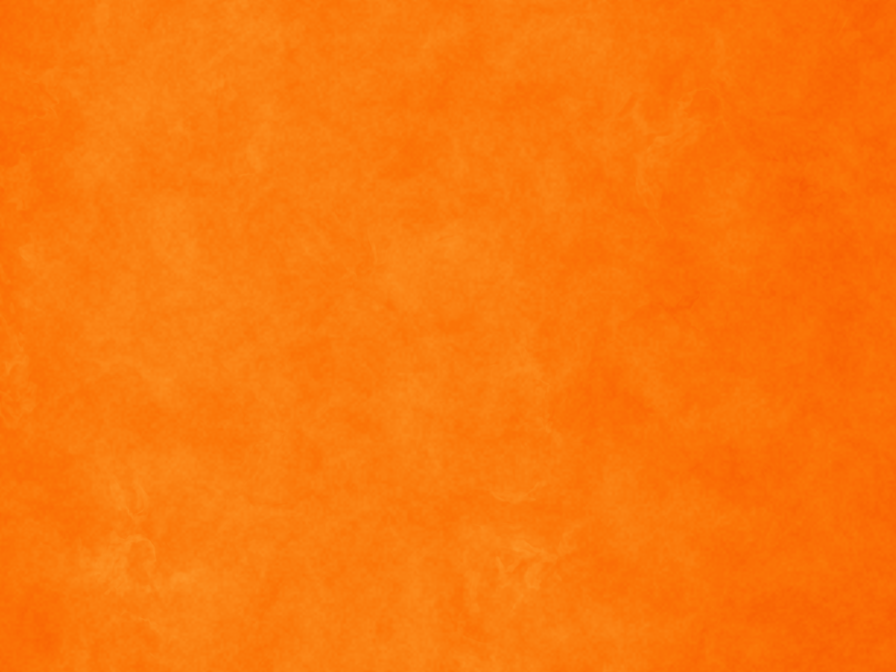
Write a WebGL 1 fragment shader that draws this texture.

```glsl
precision highp float;
// Marbled orange sheet: a smooth glow that falls off to red at the sides,
// warped fractal noise for the mottling, thin curled wisps and veins,
// and a fine paper grain. One tone value is mapped through a colour ramp.
uniform vec2 u_resolution;

#define BASE_TONE 0.482
#define MOTTLE_SCALE 13.0
#define MOTTLE_DEPTH 0.10
#define WARP 1.5
#define WISP_SCALE 9.0
#define WISP_GAIN 0.045
#define VEIN_GAIN 0.050
#define GRAIN_SCALE 230.0
#define GRAIN_DEPTH 0.060

float hash(vec2 cell) {
  vec3 q = fract(vec3(cell.xyx) * 0.1031);
  q += dot(q, q.yzx + 33.33);
  return fract((q.x + q.y) * q.z);
}

float noise(vec2 p) {
  vec2 cell = floor(p);
  vec2 f = fract(p);
  f = f * f * (3.0 - 2.0 * f);
  float low = mix(hash(cell), hash(cell + vec2(1.0, 0.0)), f.x);
  float high = mix(hash(cell + vec2(0.0, 1.0)), hash(cell + 1.0), f.x);
  return mix(low, high, f.y);
}

// Fractal noise, each octave turned to hide the lattice
float fbm(vec2 p) {
  float sum = 0.0;
  float weight = 0.5;
  for (int i = 0; i < 5; i++) {
    sum += weight * noise(p);
    p = mat2(1.6, 1.2, -1.2, 1.6) * p + 17.3;
    weight *= 0.55;
  }
  return sum / 1.055;
}

// Thin curled lines where warped noise crosses its middle value
float threads(vec2 p, float width) {
  return 1.0 - smoothstep(0.0, width, abs(fbm(p) - 0.5));
}

// Broad light: warm left of centre, red at both sides and lower right
float glow(vec2 uv) {
  float rightFall = smoothstep(0.45, 1.05, uv.x);
  float leftFall = 1.0 - smoothstep(-0.03, 0.13, uv.x);
  float lowerRight = smoothstep(0.75, 1.0, uv.x) * (1.0 - smoothstep(0.0, 0.6, uv.y));
  float lowerLeft = (1.0 - smoothstep(0.0, 0.3, uv.x)) * (1.0 - smoothstep(0.0, 0.3, uv.y));
  float warm = exp(-dot((uv - vec2(0.22, 0.5)) * vec2(3.2, 1.8),
                        (uv - vec2(0.22, 0.5)) * vec2(3.2, 1.8)));
  return 0.015 * warm - 0.055 * rightFall - 0.045 * leftFall
       - 0.025 * lowerRight - 0.025 * lowerLeft;
}

// Tone is the green level of the orange
vec3 orangeRamp(float tone) {
  vec3 ember = vec3(0.95, 0.30, 0.005);
  vec3 red = vec3(0.97, 0.36, 0.01);
  vec3 deep = vec3(0.98, 0.42, 0.02);
  vec3 pure = vec3(0.98, 0.46, 0.03);
  vec3 warm = vec3(0.98, 0.49, 0.06);
  vec3 pale = vec3(0.985, 0.53, 0.10);
  vec3 cream = vec3(0.99, 0.60, 0.18);
  vec3 c = mix(ember, red, smoothstep(0.30, 0.36, tone));
  c = mix(c, deep, clamp((tone - 0.36) / 0.06, 0.0, 1.0));
  c = mix(c, pure, clamp((tone - 0.42) / 0.04, 0.0, 1.0));
  c = mix(c, warm, clamp((tone - 0.46) / 0.03, 0.0, 1.0));
  c = mix(c, pale, clamp((tone - 0.49) / 0.04, 0.0, 1.0));
  return mix(c, cream, clamp((tone - 0.53) / 0.07, 0.0, 1.0));
}

void main() {
  vec2 uv = gl_FragCoord.xy / u_resolution;
  vec2 p = gl_FragCoord.xy / u_resolution.y;

  // Swirl the marbling coordinates
  vec2 swirl = vec2(fbm(p * 8.0 + 3.1), fbm(p * 8.0 + 41.7)) - 0.5;
  vec2 curled = p + swirl * WARP / MOTTLE_SCALE;

  // Cloudy mottling at two sizes
  float tone = BASE_TONE + glow(uv);
  tone += MOTTLE_DEPTH * (fbm(curled * MOTTLE_SCALE) - 0.5);
  tone += 0.6 * MOTTLE_DEPTH * (fbm(curled * MOTTLE_SCALE * 3.0 + 71.0) - 0.5);

  // Light wisps in patches, dark veins mostly toward the right
  float wispPatch = smoothstep(0.46, 0.72, fbm(p * 5.0 + 23.0));
  float veinPatch = smoothstep(0.48, 0.72, fbm(p * 5.0 + 57.0));
  float veinSide = mix(0.35, 1.0, smoothstep(0.6, 0.95, uv.x));
  tone += WISP_GAIN * wispPatch * threads(curled * WISP_SCALE + 11.0, 0.06);
  tone -= VEIN_GAIN * veinPatch * veinSide * threads(curled * WISP_SCALE + 90.0, 0.05);

  // Fine grain of the surface
  float grain = noise(p * GRAIN_SCALE) + noise(p.yx * GRAIN_SCALE * 0.57 + 9.0) - 1.0;
  tone += GRAIN_DEPTH * 0.5 * grain;

  gl_FragColor = vec4(orangeRamp(tone), 1.0);
}
```
